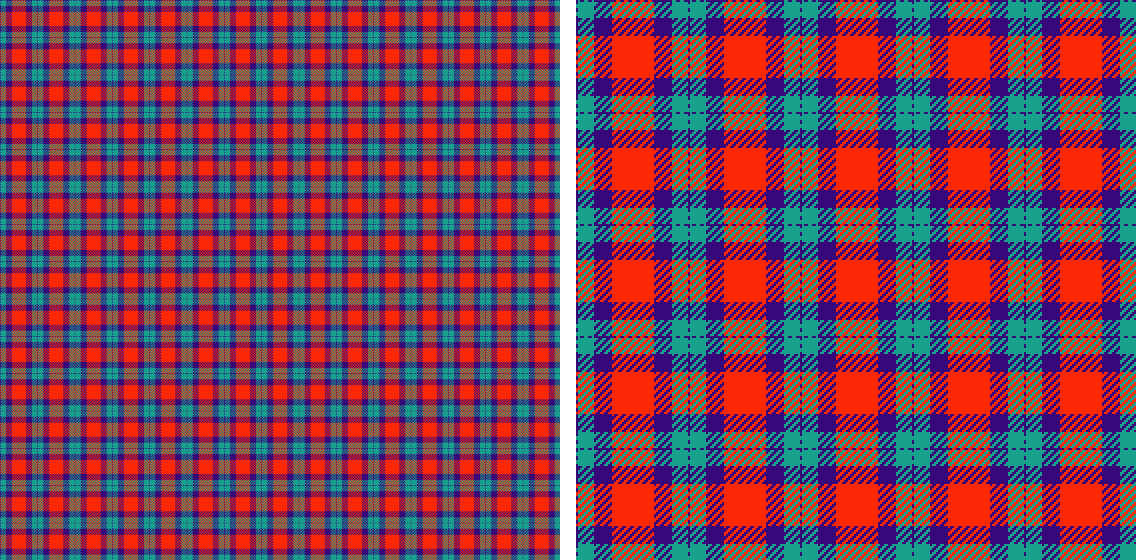
Left, the full canvas; right, a detail of the centre.
This pattern is drawn by a WebGL 1 fragment shader. Its source:

```glsl
precision highp float;
// Woven tartan: red, purple and teal bands crossing in a 2/2 twill.

uniform vec2 u_resolution;

#define REPEATS 15.0
#define SETT_THREADS 56.0
#define LINE_END 1.0
#define TEAL_END 9.0
#define PURPLE_END 18.0
#define RED_END 39.0
#define PURPLE2_END 48.0
#define TWILL 4.0
#define RED vec3(0.985, 0.155, 0.020)
#define PURPLE vec3(0.215, 0.030, 0.475)
#define TEAL vec3(0.090, 0.630, 0.550)
#define SAMPLES 4

// Colour of one thread by its index within the sett.
vec3 threadColor(float index) {
  float t = mod(index, SETT_THREADS);
  vec3 color = PURPLE;
  color = mix(color, TEAL, step(LINE_END, t));
  color = mix(color, PURPLE, step(TEAL_END, t));
  color = mix(color, RED, step(PURPLE_END, t));
  color = mix(color, PURPLE, step(RED_END, t));
  return mix(color, TEAL, step(PURPLE2_END, t));
}

// Visible thread at a canvas position in 0..1, measured from the top left.
vec3 weave(vec2 p) {
  vec2 thread = floor(p * REPEATS * SETT_THREADS);
  float warpOnTop = step(mod(thread.x + thread.y, TWILL), TWILL * 0.5 - 0.5);
  return mix(threadColor(thread.y), threadColor(thread.x), warpOnTop);
}

void main() {
  // Average a grid of samples inside the pixel to smooth every thread edge.
  vec3 sum = vec3(0.0);
  vec2 corner = gl_FragCoord.xy - 0.5;
  for (int j = 0; j < SAMPLES; j++) {
    for (int i = 0; i < SAMPLES; i++) {
      vec2 offset = (vec2(float(i), float(j)) + 0.5) / float(SAMPLES);
      vec2 p = (corner + offset) / u_resolution;
      sum += weave(vec2(p.x, 1.0 - p.y));
    }
  }
  gl_FragColor = vec4(sum / float(SAMPLES * SAMPLES), 1.0);
}
```
